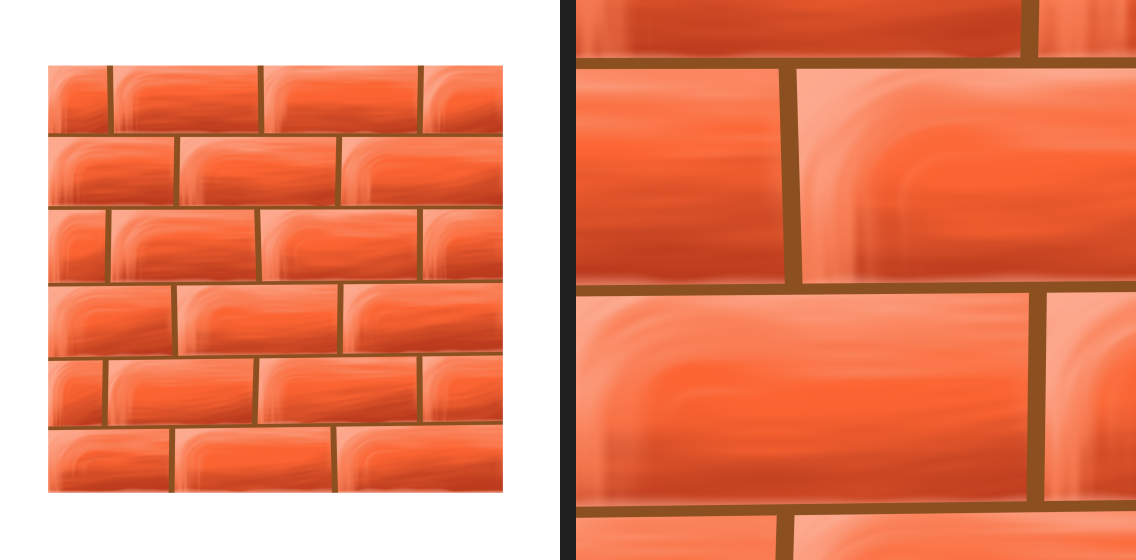
Left: the whole. Right: its middle third, enlarged.
A WebGL 1 fragment shader for this texture:

```glsl
precision highp float;
// Hand-painted orange brick panel with brown mortar, on a white margin.
uniform vec2 u_resolution;

#define PANEL_LO vec2(0.086, 0.120)
#define PANEL_HI vec2(0.898, 0.883)
#define ROWS 6
#define BED_WIDTH 0.0066
#define JOINT_WIDTH 0.0106
#define JITTER 0.010
#define STROKE_AMOUNT 0.55

const vec3 MARGIN = vec3(1.0);
const vec3 MORTAR = vec3(0.55, 0.31, 0.12);
const vec3 ORANGE = vec3(0.99, 0.39, 0.195);
const vec3 SHADE = vec3(0.81, 0.29, 0.145);
const vec3 DEEP = vec3(0.71, 0.21, 0.105);
const vec3 LIGHT = vec3(0.98, 0.50, 0.34);
const vec3 PALE = vec3(0.99, 0.67, 0.57);

float hash(vec2 p) {
  return fract(sin(dot(p, vec2(127.1, 311.7))) * 43758.5453);
}

float noise(vec2 p) {
  vec2 i = floor(p), f = fract(p);
  f = f * f * (3.0 - 2.0 * f);
  return mix(mix(hash(i), hash(i + vec2(1.0, 0.0)), f.x),
             mix(hash(i + vec2(0.0, 1.0)), hash(i + 1.0), f.x), f.y);
}

// Two layers of brush marks, centred on zero
float strokes(vec2 p) {
  return 0.62 * noise(p) + 0.38 * noise(p * vec2(1.7, 2.6) + 9.3) - 0.5;
}

// Height of mortar bed i, measured down from the panel top
float bedY(float i, float x) {
  float inner = step(0.5, i) * step(i, float(ROWS) - 0.5);
  float sway = 0.005 + 0.009 * sin(1.1 * (i - 2.6));
  float slope = -0.013 * smoothstep(1.5, 4.0, i) * (x - 0.5);
  return i / float(ROWS) + inner * (sway + slope);
}

// Position of upright joint k in a row; v runs down the row
float jointX(float row, float k, float v) {
  vec3 c = mix(vec3(0.14, 0.31, 0.015), vec3(0.29, 0.345, 0.010), mod(row, 2.0));
  float drift = -0.0045 * row * (1.0 - 0.5 * k);
  vec2 seed = vec2(row + 3.0, k + 7.0);
  float lean = (hash(seed + 20.0) - 0.5) * (v - 0.5);
  return c.x + c.y * k + c.z * k * k + drift + JITTER * (hash(seed) - 0.5 + lean);
}

// local: 0..1 across and down; size: brick width and height in row heights
vec3 paintBrick(vec2 local, vec2 size, vec2 id) {
  vec2 d = local * size;
  float seed = hash(id) * 40.0;
  float u = local.x, up = 1.0 - local.y;

  // Shadow sweeps upward toward the right
  float sweep = up - 0.16 * u * u + 0.06 * sin(3.0 * u + seed);
  float grain = strokes(vec2(d.x * 1.5 + seed, sweep * 9.0 + seed));
  float depth = sweep + 0.5 * STROKE_AMOUNT * grain;
  vec3 col = mix(ORANGE, SHADE, 1.0 - smoothstep(0.10, 0.55, depth));
  col = mix(col, DEEP, 0.75 * (1.0 - smoothstep(-0.08, 0.20, depth)));

  // Rounded highlight along the top and left
  vec2 reach = vec2(0.62, 0.52) * (0.85 + 0.4 * hash(id + 5.0));
  reach.x = min(reach.x, size.x * 0.5);
  float bend = length(max(1.0 - d / reach, 0.0));
  float marks = strokes(vec2((d.x - d.y) * 1.4 + seed, bend * 6.0 + seed));
  float glow = bend * mix(0.55, 1.0, smoothstep(0.0, 0.6, up));
  glow = glow * mix(1.0, 0.85, u) + STROKE_AMOUNT * marks * smoothstep(0.0, 0.4, bend);
  col = mix(col, LIGHT, 0.9 * smoothstep(0.15, 0.65, glow));
  col = mix(col, PALE, 0.95 * smoothstep(0.55, 1.15, glow));

  // Soft wisps on the right end and the lower lip
  float wisp = noise(vec2(d.x * 9.0 + seed, d.y * 4.0));
  float side = (1.0 - smoothstep(0.0, 0.16, size.x - d.x)) * smoothstep(0.1, 0.5, up);
  col = mix(col, LIGHT, 0.6 * side * wisp);
  float lip = 1.0 - smoothstep(0.0, 0.03 + 0.07 * noise(vec2(d.x * 4.0, seed)), up);
  return mix(col, PALE, 0.65 * lip);
}

// Coverage of a shape at signed distance d from its edge
float cover(float d, float px) {
  return 1.0 - smoothstep(-0.7 * px, 0.7 * px, d);
}

void main() {
  vec2 uv = gl_FragCoord.xy / u_resolution;
  float px = 1.0 / min(u_resolution.x, u_resolution.y);
  vec2 extent = PANEL_HI - PANEL_LO;
  vec2 p = (uv - PANEL_LO) / extent;
  p.y = 1.0 - p.y;

  // Row and nearest bed
  float row = 0.0, bed = 1.0;
  for (int i = 1; i < ROWS; i++) {
    float gap = p.y - bedY(float(i), p.x);
    row += step(0.0, gap);
    bed = min(bed, abs(gap));
  }
  float top = bedY(row, p.x), height = bedY(row + 1.0, p.x) - top;
  float v = (p.y - top) / height;

  // Brick ends and nearest upright joint
  float left = 0.0, right = 1.0, joint = 1.0, column = 0.0;
  for (int k = 0; k < 3; k++) {
    float x = jointX(row, float(k), v);
    joint = min(joint, abs(p.x - x));
    if (x < p.x) { left = x; column += 1.0; }
    else right = min(right, x);
  }
  float width = max(right - left, 0.01);
  vec2 size = vec2(width * extent.x / (height * extent.y), 1.0);
  vec3 col = paintBrick(vec2((p.x - left) / width, v), size, vec2(column, row));
  float mortar = max(cover(bed * extent.y - 0.5 * BED_WIDTH, px),
                     cover(joint * extent.x - 0.5 * JOINT_WIDTH, px));
  col = mix(col, MORTAR, mortar);

  // White margin around the panel
  vec2 edge = abs(uv - 0.5 * (PANEL_LO + PANEL_HI)) - 0.5 * extent;
  gl_FragColor = vec4(mix(MARGIN, col, cover(max(edge.x, edge.y), px)), 1.0);
}
```
